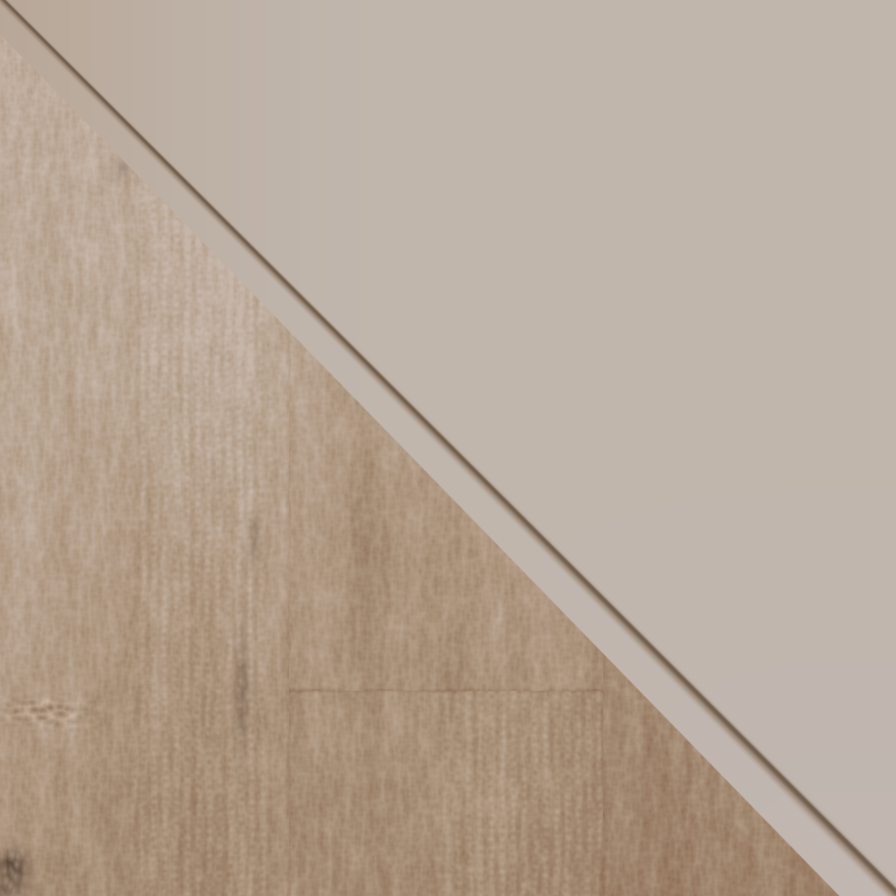
A Shadertoy shader for this texture:

```glsl
const vec3 PANEL_WARM = vec3(0.715, 0.645, 0.580);
const vec3 PANEL_MID  = vec3(0.753, 0.712, 0.675);
const vec3 PANEL_COOL = vec3(0.755, 0.715, 0.690);
const vec3 GROOVE_DARK = vec3(0.39, 0.31, 0.24);
const vec3 GROOVE_SOFT = vec3(0.57, 0.48, 0.40);
const vec3 WOOD_LIGHT = vec3(0.760, 0.692, 0.635);
const vec3 WOOD_MID   = vec3(0.690, 0.600, 0.512);
const vec3 WOOD_DEEP  = vec3(0.605, 0.495, 0.398);
const vec3 WOOD_KNOT  = vec3(0.30, 0.23, 0.18);
const float SEAM_LEFT = 0.322;
const float SEAM_RIGHT = 0.673;
const float SEAM_CROSS = 0.229;
const float STRIP_WIDTH = 0.038;
const float STRIP_TAPER = 0.027;
const float GROOVE_OFFSET = 0.003;
const float GRAIN = 1.35;

vec2 hash2(vec2 p) {
    vec3 q = fract(vec3(p.xyx) * vec3(0.1031, 0.1030, 0.0973));
    q += dot(q, q.yzx + 33.33);
    return fract((q.xx + q.yz) * q.zy);
}

// Distance to the nearest jittered cell point, centred near zero
float cellular(vec2 p) {
    vec2 cell = floor(p), local = fract(p);
    float nearest = 4.0;
    for (int k = 0; k < 9; k++) {
        vec2 o = vec2(k % 3 - 1, k / 3 - 1);
        vec2 d = o + hash2(cell + o) - local;
        nearest = min(nearest, dot(d, d));
    }
    return sqrt(nearest) - 0.45;
}

float waves(vec2 p) {
    float sum = 0.0, amp = 0.5;
    for (int i = 0; i < 4; i++) {
        sum += amp * sin(p.x + 1.3 * sin(p.y + float(i)));
        p = p * vec2(1.87, 1.61) + vec2(1.7, 2.9);
        amp *= 0.62;
    }
    return sum;
}

float spot(vec2 p, vec2 center, vec2 radius) {
    vec2 q = (p - center) / radius;
    return exp(-dot(q, q));
}

float seam(float d, float width) {
    return exp(-d * d / (width * width));
}

vec3 wood(vec2 p) {
    // Plank layout
    float middle = step(SEAM_LEFT, p.x) * step(p.x, SEAM_RIGHT);
    float lower = middle * step(p.y, SEAM_CROSS);
    float right = step(SEAM_RIGHT, p.x);
    vec2 g = p + vec2(0.0, 3.7 * middle + 5.1 * lower + 8.3 * right);

    // Broad light falling from the upper left
    float tone = 0.27 + 0.70 * p.y - 0.10 * p.x;
    tone += 0.26 * spot(p, vec2(0.22, 0.64), vec2(0.10, 0.24));
    tone += 0.12 * spot(p, vec2(0.05, 0.42), vec2(0.07, 0.30));
    tone -= 0.02 * middle + 0.10 * right - 0.04 * lower;
    tone -= 0.24 * spot(p, vec2(0.41, 0.38), vec2(0.025, 0.15));

    // Vertical fibres broken by short cross ticks
    float grain = 0.06 * waves(g * vec2(24.0, 3.0)) + 0.05 * waves(g * vec2(75.0, 9.0));
    grain += 0.20 * cellular(g * vec2(60.0, 10.0));
    grain += 0.22 * cellular(g * vec2(125.0, 32.0));
    grain += 0.17 * cellular(g * vec2(190.0, 95.0));
    grain += 0.12 * cellular(g * vec2(85.0, 190.0));
    tone += GRAIN * grain;

    // Ribbed pores in the combed bands
    float ribs = smoothstep(0.13, 0.17, p.x) * (1.0 - smoothstep(0.28, 0.32, p.x));
    ribs = max(ribs, lower * smoothstep(0.44, 0.54, p.x));
    float lines = sin(p.x * 520.0 + 1.6 * waves(g * vec2(9.0, 11.0)));
    float ticks = sin(p.y * 690.0 + 2.0 * sin(p.x * 60.0));
    tone += ribs * (lines * (0.075 + 0.05 * ticks) + 0.03 * ticks);

    // Joints between planks
    tone -= 0.16 * seam(p.x - SEAM_LEFT, 0.0025) + 0.12 * seam(p.x - SEAM_RIGHT, 0.0025);
    tone -= 0.26 * middle * seam(p.y - SEAM_CROSS, 0.0024) * (0.8 + 0.5 * waves(p * 40.0));
    vec3 col = mix(WOOD_DEEP, WOOD_MID, clamp(tone * 2.0, -0.6, 1.0));
    col = mix(col, WOOD_LIGHT, clamp(tone * 2.0 - 1.0, 0.0, 1.25));

    // Knots, dark streaks and a pale flaking crack
    float rough = 0.75 + 0.9 * cellular(p * vec2(130.0, 75.0));
    float knot = 0.95 * spot(p, vec2(0.014, 0.031), vec2(0.016, 0.018));
    knot += 0.40 * spot(p, vec2(0.010, 0.006), vec2(0.025, 0.009));
    knot += 0.36 * spot(p, vec2(0.270, 0.225), vec2(0.008, 0.060));
    knot += 0.28 * spot(p, vec2(0.284, 0.400), vec2(0.006, 0.025));
    knot += 0.24 * spot(p, vec2(0.137, 0.812), vec2(0.008, 0.012));
    col = mix(col, WOOD_KNOT, clamp(knot * rough, 0.0, 0.9));
    float flakes = cellular(p * vec2(70.0, 120.0));
    return col + 0.28 * flakes * spot(p, vec2(0.05, 0.205), vec2(0.045, 0.016));
}

void mainImage(out vec4 fragColor, in vec2 fragCoord) {
    vec2 p = fragCoord / iResolution.xy;
    float px = 1.5 / min(iResolution.x, iResolution.y);
    float diagonal = p.x + p.y - 1.0;

    // Painted panel and its edge strip
    vec3 col = mix(PANEL_WARM, PANEL_MID, smoothstep(-0.15, 0.42, p.x));
    col = mix(col, PANEL_COOL, smoothstep(0.55, 0.05, p.y) * smoothstep(0.4, 0.9, p.x));

    // Groove: crisp upper side, soft shaded lower side
    float s = diagonal - GROOVE_OFFSET;
    float halfWidth = mix(0.0032, 0.0056, p.x);
    float shade = smoothstep(-3.0 * halfWidth, -0.3 * halfWidth, s);
    shade *= 1.0 - smoothstep(halfWidth - px, halfWidth + px, s);
    col = mix(col, GROOVE_SOFT, 0.75 * shade);
    col = mix(col, GROOVE_DARK, 0.75 * seam(s - 0.3 * halfWidth, halfWidth * 0.85));

    // Floor beyond the strip
    float edge = diagonal + STRIP_WIDTH + STRIP_TAPER * p.x;
    col = mix(wood(p), col, smoothstep(-px, px, edge));
    fragColor = vec4(clamp(col, 0.0, 1.0), 1.0);
}
```
